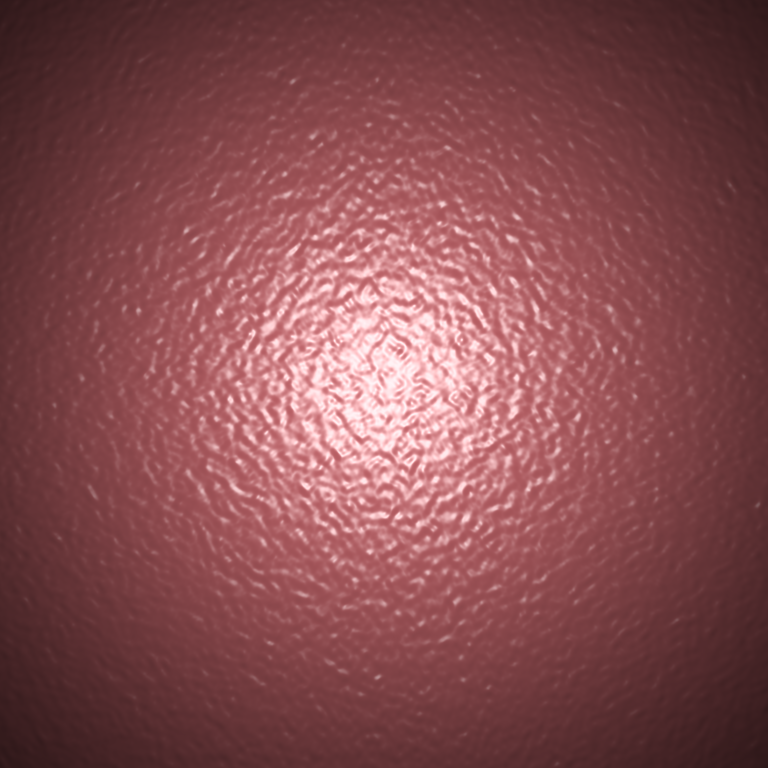
Give the GLSL for this background, as a Shadertoy shader.

```glsl
float hash(vec2 cell) {
    vec3 q = fract(vec3(cell.xyx) * vec3(0.1031, 0.1030, 0.0973));
    q += dot(q, q.yzx + 33.33);
    return fract((q.x + q.y) * q.z);
}

float valueNoise(vec2 p) {
    vec2 cell = floor(p);
    vec2 f = fract(p);
    f = f * f * f * (f * (f * 6.0 - 15.0) + 10.0);
    float low = mix(hash(cell), hash(cell + vec2(1.0, 0.0)), f.x);
    float high = mix(hash(cell + vec2(0.0, 1.0)), hash(cell + 1.0), f.x);
    return mix(low, high, f.y);
}

// Pebbled surface: three layers of bumps turned against each other
float surfaceHeight(vec2 p) {
    mat2 turn = mat2(0.866, 0.5, -0.5, 0.866);
    float height = 0.0;
    for (int i = 0; i < 3; i++) {
        height += valueNoise(p + 131.0);
        p = turn * p * 1.1 + 37.0;
    }
    return height * 0.6;
}

void mainImage(out vec4 fragColor, in vec2 fragCoord) {
    vec2 p = (fragCoord - 0.5 * iResolution.xy) / min(iResolution.x, iResolution.y);
    vec2 toCentre = vec2(0.0, 0.005) - p;

    // Surface normal from wide central differences, which keeps the bumps soft
    vec2 grain = p * 108.0;
    vec2 e = vec2(0.45, 0.0);
    vec2 slope = vec2(surfaceHeight(grain + e.xy) - surfaceHeight(grain - e.xy),
                      surfaceHeight(grain + e.yx) - surfaceHeight(grain - e.yx)) / (2.0 * e.x);
    vec3 normal = normalize(vec3(-0.19 * slope, 1.0));

    // Lamp above the centre, viewer straight overhead
    vec3 lightDir = normalize(vec3(toCentre, 0.5));
    vec3 halfDir = normalize(lightDir + vec3(0.0, 0.0, 1.0));
    float relief = max(dot(normal, lightDir), 0.0) / lightDir.z;
    float glint = pow(max(dot(normal, halfDir), 0.0), 85.0);

    // Rose base fading outward, with pale highlights on the bumps
    float falloff = exp(-2.85 * dot(toCentre, toCentre));
    vec3 color = vec3(0.77, 0.396, 0.418) * falloff * mix(1.0, relief, 0.35);
    color += vec3(0.36, 0.56, 0.55) * glint * falloff;

    fragColor = vec4(clamp(color, 0.0, 1.0), 1.0);
}
```
